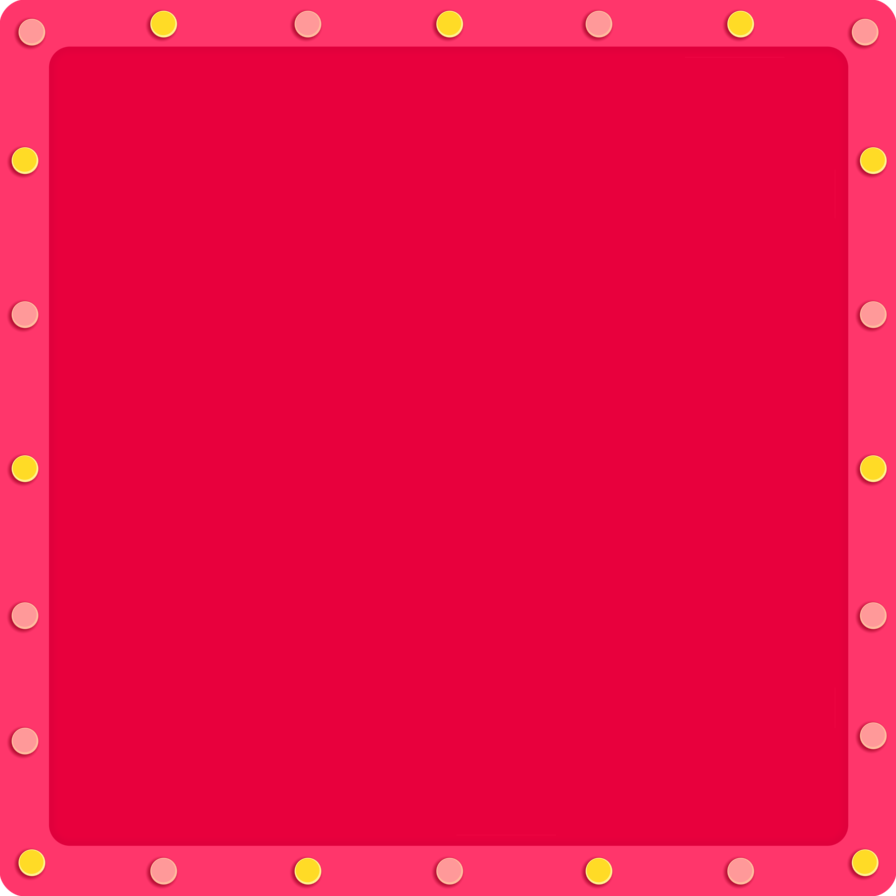
Give the GLSL for this background, as a three.js fragment shader.

```glsl
varying vec2 vUv;

const vec3 PAPER = vec3(1.0);
const vec3 FRAME_PINK = vec3(1.0, 0.21, 0.42);
const vec3 PANEL_RED = vec3(0.91, 0.0, 0.24);
const vec3 PANEL_RIM = vec3(0.875, 0.0, 0.235);
const vec3 SEAM_RED = vec3(0.95, 0.05, 0.28);
const vec3 SHADOW_RED = vec3(0.62, 0.0, 0.13);
const vec3 CAP_YELLOW = vec3(1.0, 0.86, 0.15);
const vec3 RIM_YELLOW = vec3(1.0, 0.95, 0.56);
const vec3 CAP_PINK = vec3(1.0, 0.6, 0.6);
const vec3 RIM_PINK = vec3(1.0, 0.74, 0.62);

const float EDGE = 0.001;
const float FRAME_RADIUS = 0.031;
const vec2 PANEL_CENTER = vec2(0.5007, 0.502);
const float PANEL_HALF = 0.446;
const float PANEL_RADIUS = 0.0235;

const float CAP_RADIUS = 0.0133;
const float RIM_RADIUS = 0.0149;
const vec2 RIM_OFFSET = vec2(0.0004, -0.0009);
const vec2 SHADOW_OFFSET = vec2(-0.0016, -0.0024);
const float SHADOW_BLUR = 0.0045;

const int BULBS_PER_SIDE = 5;
const float ROW_START = 0.1823;
const float ROW_PITCH = 0.161;
const float ROW_NUDGE = 0.0028;
const vec2 ROW_HEIGHTS = vec2(0.0286, 0.974);
const float COLUMN_START = 0.8216;
const float COLUMN_PITCH = 0.1719;
const float COLUMN_SQUEEZE = 0.0078;
const vec2 SQUEEZE_POWERS = vec2(2.35, 2.55);
const vec2 COLUMN_XS = vec2(0.0275, 0.9743);
const vec2 CORNER_XS = vec2(0.0352, 0.9652);
const vec2 CORNER_YS = vec2(0.038, 0.965);

float fill(float dist) {
  return 1.0 - smoothstep(-EDGE, EDGE, dist);
}

float roundedBox(vec2 p, float halfSize, float radius) {
  vec2 q = abs(p) - halfSize + radius;
  return length(max(q, 0.0)) + min(max(q.x, q.y), 0.0) - radius;
}

// Thin faint stroke between two points
float seam(vec2 p, vec2 a, vec2 b) {
  vec2 span = b - a;
  float t = clamp(dot(p - a, span) / dot(span, span), 0.0, 1.0);
  return fill(length(p - a - span * t) - 0.0004);
}

// Raised button: soft shadow, bright rim, flat cap
void drawBulb(inout vec3 color, vec2 p, vec2 center, float yellow) {
  vec2 q = p - center;
  float shade = length(q - SHADOW_OFFSET) - RIM_RADIUS;
  float shadow = 1.0 - smoothstep(-SHADOW_BLUR * 0.5, SHADOW_BLUR, shade);
  color = mix(color, SHADOW_RED, 0.75 * shadow);
  vec3 rim = mix(RIM_PINK, RIM_YELLOW, yellow);
  vec3 cap = mix(CAP_PINK, CAP_YELLOW, yellow);
  color = mix(color, rim, fill(length(q - RIM_OFFSET) - RIM_RADIUS));
  color = mix(color, cap, fill(length(q) - CAP_RADIUS));
}

void main() {
  vec2 p = vUv;

  // Frame and inner panel
  vec3 color = FRAME_PINK;
  float panel = roundedBox(p - PANEL_CENTER, PANEL_HALF, PANEL_RADIUS);
  vec3 panelColor = mix(PANEL_RED, PANEL_RIM, smoothstep(-0.012, 0.0, panel));

  // Faint broken seam inside the panel
  float seams = seam(p, vec2(0.765, 0.936), vec2(0.875, 0.936));
  seams += seam(p, vec2(0.932, 0.757), vec2(0.932, 0.81));
  seams += seam(p, vec2(0.932, 0.188), vec2(0.932, 0.232));
  seams += seam(p, vec2(0.51, 0.068), vec2(0.62, 0.068));
  panelColor = mix(panelColor, SEAM_RED, 0.5 * min(seams, 1.0));
  color = mix(color, panelColor, fill(panel));

  // Bulbs on opposite sides: 0 is bottom or left, 1 is top or right
  for (int side = 0; side < 2; side++) {
    float s = float(side);
    float rowY = mix(ROW_HEIGHTS.x, ROW_HEIGHTS.y, s);
    float columnX = mix(COLUMN_XS.x, COLUMN_XS.y, s);
    float squeezePower = mix(SQUEEZE_POWERS.x, SQUEEZE_POWERS.y, s);
    float cornerX = mix(CORNER_XS.x, CORNER_XS.y, s);

    for (int i = 0; i < BULBS_PER_SIDE; i++) {
      float n = float(i);
      float nudge = i == 2 ? -ROW_NUDGE : (i == 3 ? ROW_NUDGE : 0.0);
      float rowX = ROW_START + n * ROW_PITCH + nudge;
      drawBulb(color, p, vec2(rowX, rowY), mod(n + s, 2.0));

      float crowding = COLUMN_SQUEEZE * pow(max(n - 2.0, 0.0001), squeezePower);
      float columnY = COLUMN_START - n * COLUMN_PITCH + crowding;
      float columnYellow = i < 4 ? mod(n + 1.0, 2.0) : 0.0;
      drawBulb(color, p, vec2(columnX, columnY), columnYellow);
    }

    drawBulb(color, p, vec2(cornerX, CORNER_YS.x), 1.0);
    drawBulb(color, p, vec2(cornerX, CORNER_YS.y), 0.0);
  }

  // Rounded outer corners
  float frame = roundedBox(p - 0.5, 0.5 + EDGE, FRAME_RADIUS);
  gl_FragColor = vec4(mix(PAPER, color, fill(frame)), 1.0);
}
```
